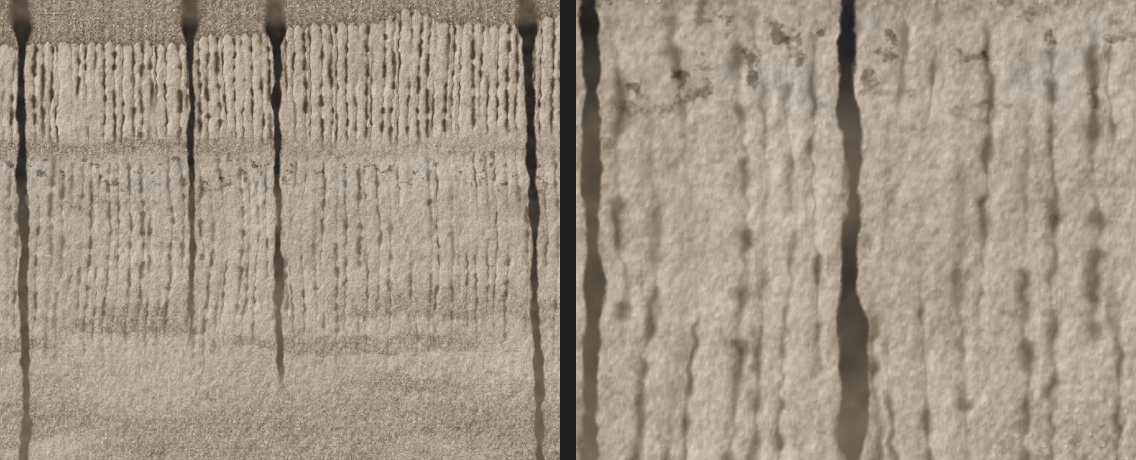
Left: the whole. Right: its middle third, enlarged.
Reproduce this texture procedurally as a WebGL 2 fragment shader.

```glsl
#version 300 es
precision highp float;
// Weathered earth cliff: fluted columns, dark vertical clefts and gritty ledges.
uniform vec2 u_resolution;
out vec4 fragColor;

// Each cleft: x position, lean, lower end, half width
const vec4 CLEFTS[4] = vec4[4](
  vec4(0.050, 0.010, -0.30, 0.0090), vec4(0.416, 0.000, 0.25, 0.0060),
  vec4(0.606, 0.014, 0.15, 0.0080), vec4(1.160, 0.030, -0.30, 0.0090));
const float BLOCK_TOPS[5] = float[5](0.905, 0.908, 0.928, 0.948, 0.965);
const vec2 LIGHT = vec2(-0.7, 0.7);

float hash(vec2 p) {
  vec3 q = fract(p.xyx * 0.1031);
  q += dot(q, q.yzx + 33.33);
  return fract((q.x + q.y) * q.z);
}

float noise(vec2 p) {
  vec2 i = floor(p), f = fract(p);
  f = f * f * (3.0 - 2.0 * f);
  return mix(mix(hash(i), hash(i + vec2(1, 0)), f.x),
             mix(hash(i + vec2(0, 1)), hash(i + vec2(1, 1)), f.x), f.y);
}

float fbm(vec2 p) {
  float sum = 0.0, amp = 0.533;
  for (int i = 0; i < 4; i++) {
    sum += amp * noise(p);
    p = p * 2.03 + 17.7;
    amp *= 0.5;
  }
  return sum;
}

// Beaded, ragged grooves: x = dark core, y = rounded flank
vec2 grooves(vec2 p, float spacing, float seed, float cover) {
  float u = p.x / spacing + 1.2 * noise(p * vec2(6.0, 4.0) + seed);
  u += 0.22 * (noise(p * vec2(130.0, 110.0)) - 0.5);
  vec2 depth = vec2(0.0);
  for (int i = -1; i <= 1; i++) {
    float id = floor(u) + float(i);
    float rnd = hash(vec2(id + 40.0, seed));
    float wander = noise(vec2(id * 7.3 + 90.0, p.y * 20.0 + seed)) - 0.5;
    float d = u - id - 0.5 - 0.5 * (rnd - 0.5) - 0.35 * wander;
    float bead = smoothstep(0.25, 0.8, noise(vec2(id * 3.7 + 60.0, p.y * 75.0 + seed)));
    float run = smoothstep(0.0, 0.4, noise(vec2(id * 5.1 + 70.0, p.y * 8.0 + seed)) + cover - 0.6);
    float width = mix(0.08, 0.21, bead) * (0.6 + 0.7 * rnd);
    float core = run * mix(0.3, 1.0, bead) * exp(-d * d / (width * width));
    depth = max(depth, vec2(core, run * exp(-d * d / 0.09)));
  }
  return depth;
}

// Deep flutes above the ledge, shallower ones below it
vec2 carve(vec2 p) {
  float y = p.y + 0.05 * (noise(p * vec2(14.0, 2.0)) - 0.5);
  float upper = smoothstep(0.68, 0.735, y);
  float lower = smoothstep(0.17, 0.36, y) * (1.0 - smoothstep(0.64, 0.68, y));
  return upper * grooves(p, 0.0195, 3.0, 0.55) + 0.6 * lower * grooves(p, 0.0215, 11.0, 0.43);
}

float relief(vec2 p) {
  return 0.008 * fbm(p * vec2(75.0, 55.0)) - 0.0045 * carve(p).y;
}

// Scattered stones with a lit face and a shaded underside
float pebbles(vec2 p, float density, float share) {
  vec2 cell = floor(p * density), f = fract(p * density);
  float size = mix(0.12, 0.32, hash(cell + 5.3));
  vec2 d = f - mix(vec2(0.35), vec2(0.65), vec2(hash(cell + 1.7), hash(cell + 9.1)));
  float stone = 1.0 - smoothstep(size * 0.6, size, length(d));
  float shade = 1.0 - smoothstep(size * 0.6, size, length(d + LIGHT * 0.2));
  return step(hash(cell), share) * (stone - 0.8 * shade * (1.0 - stone));
}

// Cleft mask in x, distance to the nearest cleft in y
vec2 clefts(vec2 p, float px) {
  vec2 result = vec2(0.0, 1.0);
  for (int i = 0; i < 4; i++) {
    vec4 c = CLEFTS[i];
    float sway = 0.008 * (noise(vec2(float(i) * 9.0, p.y * 13.0)) - 0.5);
    float d = abs(p.x - c.x - c.y * (0.5 - p.y) - sway);
    d += 0.008 * (fbm(p * 60.0) - 0.5);
    float w = c.w * (0.5 + 0.9 * noise(vec2(float(i) * 5.0 + 2.0, p.y * 28.0)));
    w += 0.013 * smoothstep(0.89, 0.95, p.y);
    float soft = px + 0.001 + 0.008 * smoothstep(0.92, 0.97, p.y);
    float mask = 1.0 - smoothstep(w - soft, w + soft, d);
    result.x = max(result.x, mask * smoothstep(c.z - 0.03, c.z + 0.07, p.y));
    result.y = min(result.y, max(d, 0.0) + 0.1 * (1.0 - smoothstep(c.z, c.z + 0.1, p.y)));
  }
  return result;
}

float blockTop(vec2 p) {
  int block = 0;
  for (int i = 0; i < 4; i++) block += int(step(CLEFTS[i].x, p.x));
  float hump = 0.035 * exp(-pow((p.x - 0.89) / 0.05, 2.0));
  return BLOCK_TOPS[block] + hump + 0.018 * (fbm(vec2(p.x * 50.0, 4.0)) - 0.5);
}

void main() {
  float px = 1.0 / u_resolution.y;
  vec2 p = gl_FragCoord.xy * px;
  vec2 cleft = clefts(p, px), groove = carve(p);

  // Gritty zones: cap, middle ledge, foot and thin streaks
  float top = blockTop(p) - 0.025 * exp(-cleft.y / 0.012) - 0.008 * groove.y;
  float cap = smoothstep(-px - 0.001, px + 0.001, p.y - top);
  float ragged = p.y + 0.05 * (fbm(p * vec2(12.0, 25.0)) - 0.5);
  float ledge = exp(-pow((ragged - 0.68) / 0.022, 2.0)) * mix(0.9, 0.3, smoothstep(0.45, 0.7, p.x));
  float foot = (1.0 - smoothstep(0.06, 0.27, ragged)) * smoothstep(0.25, 0.65, fbm(p * vec2(3.0, 7.0)) + 0.12 * p.x);
  float streak = smoothstep(0.62, 0.8, noise(vec2(p.x * 3.5, ragged * 24.0))) * (1.0 - smoothstep(0.3, 0.42, p.y));
  float grit = max(max(cap, ledge), max(0.65 * foot, 0.6 * streak));

  // Lit earth surface
  float slope = (relief(p + LIGHT * 0.0016) - relief(p)) / 0.0016;
  float tone = 0.715 + 0.10 * (fbm(p * 9.0) - 0.5);
  tone += 0.05 * (noise(vec2(p.x * 2.5, p.y * 45.0)) - 0.5);
  tone = mix(tone, 0.55 + 0.1 * (fbm(p * 14.0) - 0.5), grit * 0.85);
  tone -= 0.14 * clamp(slope, -0.7, 0.9) * (1.0 - 0.5 * cap);
  tone += (0.08 + 0.14 * grit) * (noise(p * 280.0) - 0.5);
  tone += (0.03 + 0.13 * grit) * pebbles(p, 115.0, 0.35);

  // Groove shadows, pitted crust and the overhang line
  float body = 1.0 - cap;
  tone = mix(tone, 0.25, body * min(1.0, 0.95 * groove.x));
  float crust = exp(-pow((ragged - 0.63) / 0.035, 2.0)) + 0.35 * body;
  tone -= 0.17 * crust * smoothstep(0.63, 0.78, fbm(p * vec2(60.0, 75.0) + 8.0));
  tone -= 0.13 * cap * exp(-max(p.y - top, 0.0) / 0.007);

  // Clefts: nearly black above, filled with brown earth below
  tone -= 0.07 * exp(-cleft.y / 0.008);
  float fill = 1.0 - smoothstep(0.25, 0.75, p.y + 0.5 * (noise(p * vec2(4.0, 9.0)) - 0.5));
  fill = max(fill, 0.75 * smoothstep(0.93, 0.97, p.y));
  float inside = mix(0.18, 0.43, fill) + 0.16 * (fbm(p * 45.0) - 0.5);
  tone = clamp(mix(tone, inside, cleft.x), 0.08, 0.84);

  // Warm earth colour with faint cool mineral patches
  float warmth = smoothstep(0.0, 0.5, tone);
  vec3 color = tone - vec3(0.0, 0.057, 0.12) * warmth;
  float mineral = smoothstep(0.5, 0.65, fbm(p * 28.0)) * exp(-pow((p.y - 0.62) / 0.05, 2.0));
  color += vec3(-0.015, 0.005, 0.02) * mineral * body;
  fragColor = vec4(color, 1.0);
}
```
